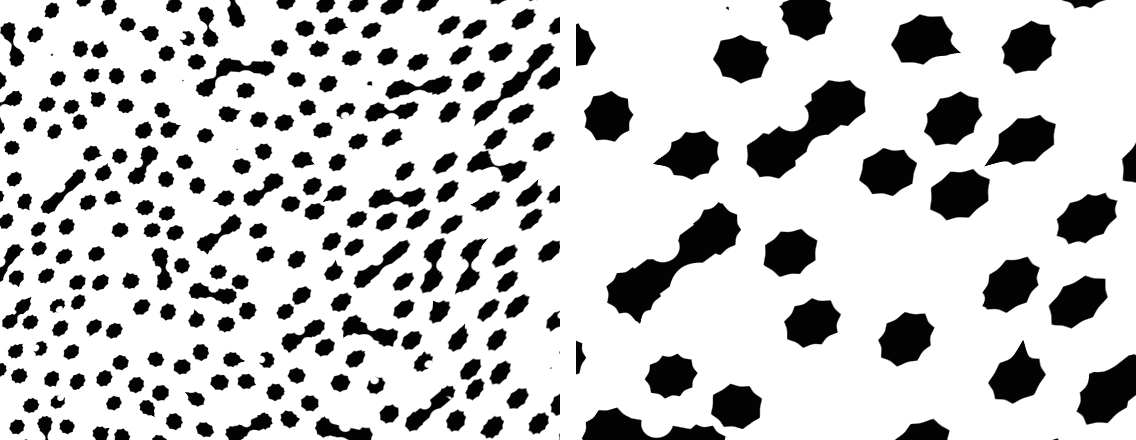
Left, the full canvas; right, a detail of the centre.
Give the GLSL for this pattern, as a WebGL 1 fragment shader.

```glsl
precision highp float;
// Scattered black grains with scalloped, cusped rims on white paper.
// A jittered hexagonal lattice places them; its warp widens the spacing to the
// right, where grains also stretch. Some grains join by necks or carry holes.
uniform vec2 u_resolution;

const float PI = 3.14159265;
const float SPACING = 0.063;       // lattice step, in canvas heights
const float ROW_HEIGHT = 0.866;    // hexagonal row step, in lattice units
const float GRAIN_RADIUS = 0.275;
const float TILT = 0.2;            // lattice rotation
const vec3 PAPER = vec3(1.0);
const vec3 INK = vec3(0.01);

vec2 hash2(vec2 p) {
  vec3 h = fract(vec3(p.xyx) * vec3(0.1031, 0.1030, 0.0973));
  h += dot(h, h.yzx + 33.33);
  return fract((h.xx + h.yz) * h.zy);
}

vec2 rotate(vec2 v, float angle) {
  float c = cos(angle), s = sin(angle);
  return vec2(c * v.x - s * v.y, s * v.x + c * v.y);
}

// Canvas position to lattice units, with spacing growing to the right
vec2 toLattice(vec2 uv) {
  vec2 w = vec2(uv.x - 0.13 * uv.x * uv.x, uv.y * (1.0 - 0.12 * uv.x));
  w += 0.016 * sin(w.yx * vec2(7.0, 8.0) + vec2(0.6, 2.1));
  return rotate(w, TILT) / SPACING;
}

vec2 grainCentre(vec2 id) {
  vec2 node = vec2(id.x + 0.5 * mod(id.y, 2.0), id.y * ROW_HEIGHT);
  return node + 0.36 * (hash2(id) - 0.5);
}

bool isPresent(vec2 id) {
  return hash2(id + 41.0).x > 0.15;
}

// Rounded grain with concave scallops, outward cusps and one longer spike
float grainDistance(vec2 q, float radius, vec2 rnd, float spike) {
  float angle = atan(q.y, q.x);
  float lobes = floor(8.0 + 2.5 * rnd.x);
  float scallop = abs(sin(0.5 * lobes * angle + PI * rnd.y));
  float fromSpike = abs(mod(angle - 2.0 * PI * rnd.y + PI, 2.0 * PI) - PI);
  float rim = 1.0 - 0.12 * scallop + 0.05 * cos(2.0 * angle + 9.0 * rnd.x);
  return length(q) - radius * (rim + spike * exp(-6.0 * fromSpike));
}

// Bridge from a to b, pinched in the middle and bitten by a circle on one side
float neckDistance(vec2 p, vec2 a, vec2 b, float waist) {
  float len = length(b - a);
  vec2 dir = (b - a) / len;
  vec2 q = vec2(dot(p - a, dir), dot(p - a, vec2(-dir.y, dir.x)));
  float along = 2.0 * q.x / len - 1.0;
  float halfWidth = min(waist + 0.6 * along * along, 0.2);
  float band = max(abs(q.y) - halfWidth, abs(q.x - 0.5 * len) - 0.5 * len);
  return max(band, 0.17 - length(q - vec2(0.5 * len, 0.2)));
}

// One lattice cell: a grain with its hole and neck, or a tiny speck
float cellDistance(vec2 p, vec2 id, float stretch, float axis) {
  vec2 centre = grainCentre(id);
  vec2 rnd = hash2(id + 73.0);
  vec2 fate = hash2(id + 117.0);
  vec2 q = rotate(p - centre, -axis) * vec2(1.0 / stretch, sqrt(stretch));
  if (!isPresent(id)) {
    float speckRadius = 0.07 * rnd.x;
    return fate.x < 0.3 ? grainDistance(q, speckRadius, rnd, 1.0) : 1.0;
  }

  float radius = GRAIN_RADIUS * (0.94 + 0.12 * fate.y);
  float d = grainDistance(q, radius, rnd, 0.65 * pow(fate.x, 4.0));

  // Necks run right, up-right or up-left
  vec2 link = hash2(id + 211.0);
  float choice = floor(3.0 * link.y);
  vec2 other = id + vec2(1.0, 0.0);
  if (choice > 0.5) other = id + vec2(mod(id.y, 2.0) + 1.0 - choice, 1.0);
  if (link.x < 0.12 && isPresent(other)) {
    float waist = 0.02 + 1.3 * link.x;
    d = min(d, neckDistance(p, centre, grainCentre(other), waist));
  }

  // Rare round holes near the rim
  if (fate.y < 0.035) {
    vec2 hole = rotate(vec2(0.17, 0.0), 2.0 * PI * rnd.x);
    d = max(d, 0.12 - length(p - centre - hole));
  }
  return d;
}

void main() {
  vec2 uv = gl_FragCoord.xy / u_resolution.y;
  vec2 p = toLattice(uv);

  // Stretch along a slope that flattens toward the top
  float stretch = 1.0 + 0.32 * smoothstep(0.4, 1.2, uv.x);
  float axis = mix(1.15, 0.55, uv.y) + TILT;

  float row = floor(p.y / ROW_HEIGHT);
  vec2 base = vec2(floor(p.x), row);
  float d = 1.0;
  for (int j = -2; j <= 2; j++) {
    for (int i = -2; i <= 2; i++) {
      vec2 id = base + vec2(float(i), float(j));
      d = min(d, cellDistance(p, id, stretch, axis));
    }
  }

  // Edge ramp a little over one pixel wide
  float edge = 1.2 / u_resolution.y;
  float paper = clamp(0.5 + d * SPACING / edge, 0.0, 1.0);
  gl_FragColor = vec4(mix(INK, PAPER, paper), 1.0);
}
```
